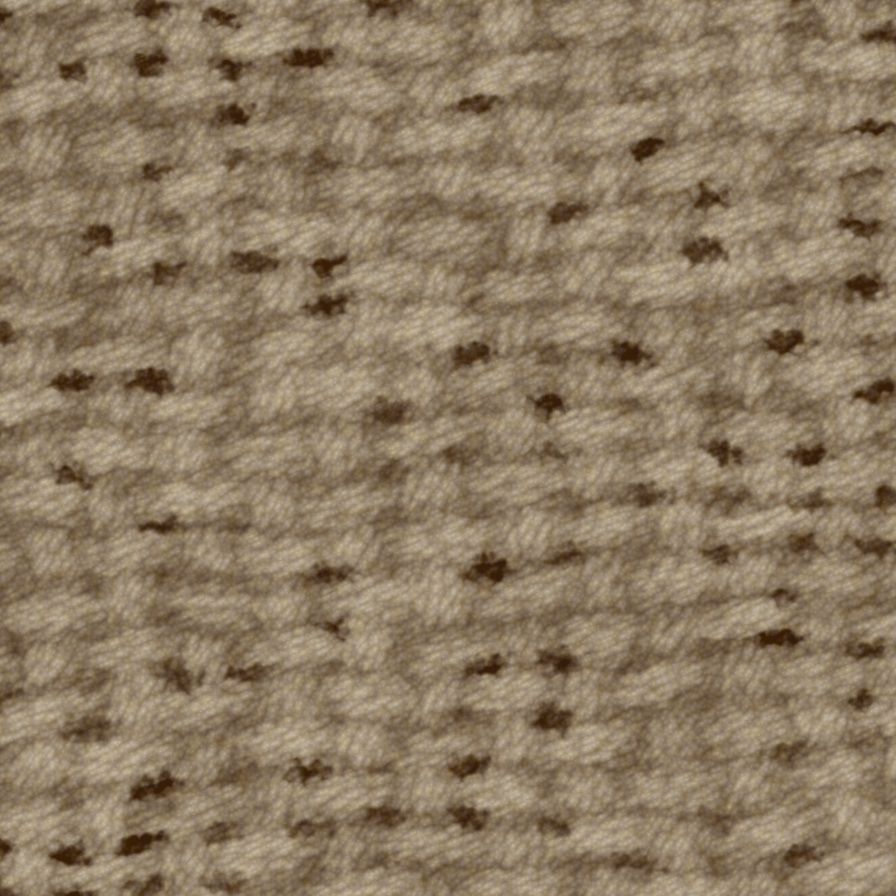
Write a Shadertoy shader that draws this texture.

```glsl
// Coarse plain-weave burlap: slightly tilted tan yarns with twisted fibres and dark irregular gaps.

const vec2 THREADS = vec2(11.3, 17.5);   // warp columns, weft rows
const float ROW_SLOPE = 0.05;
const vec3 SHADOW_BROWN = vec3(0.33, 0.24, 0.15);
const vec3 PALE_FLAX = vec3(0.71, 0.65, 0.55);

vec2 hash2(vec2 p) {
    vec3 q = fract(vec3(p.xyx) * vec3(0.1031, 0.1030, 0.0973));
    q += dot(q, q.yzx + 33.33);
    return fract((q.xx + q.yz) * q.zy);
}

// Distance to the nearest scattered point
float cellular(vec2 p) {
    vec2 cell = floor(p);
    float nearest = 4.0;
    for (int y = -1; y <= 1; y++)
    for (int x = -1; x <= 1; x++) {
        vec2 id = cell + vec2(x, y);
        vec2 d = id + hash2(id + 71.0) - p;
        nearest = min(nearest, dot(d, d));
    }
    return sqrt(nearest);
}

// Layered sines bend the yarns away from a strict grid
vec2 bend(vec2 p) {
    return vec2(0.16 * sin(p.y * 0.8 + 1.3 * sin(p.x * 0.45)),
                0.13 * sin(p.x * 0.9 + p.y * 0.6) + 0.09 * sin(p.x * 2.3 - p.y * 1.1));
}

// Fibre streaks stretched along the given angle, centred on zero
float fibres(vec2 uv, float angle, vec2 density) {
    vec2 along = vec2(cos(angle), sin(angle));
    vec2 q = vec2(dot(uv, along), dot(uv, vec2(-along.y, along.x)));
    return 0.46 - cellular(q * density + 20.0);
}

// Visible yarn segments: x = height, y = share of weft, z = random tone
vec3 yarns(vec2 p) {
    const float SHARPNESS = 9.0;
    vec2 cell = floor(p);
    vec3 sum = vec3(0.0);
    for (int y = -1; y <= 1; y++)
    for (int x = -1; x <= 1; x++) {
        vec2 id = cell + vec2(x, y);
        vec2 rnd = hash2(id + 11.0);
        float weft = mod(id.x + id.y, 2.0);
        vec2 radius = mix(vec2(0.56, 0.74), vec2(0.88, 0.58), weft);
        radius *= 0.9 + 0.25 * hash2(id + 37.0);
        vec2 d = p - id - 0.5 - (rnd - 0.5) * 0.26;
        d.y -= 0.10 * d.x * weft;
        d /= radius;
        float height = max(1.0 - dot(d, d), 0.0) - 0.12 * (1.0 - weft);
        sum += exp(SHARPNESS * height) * vec3(1.0, weft, rnd.y);
    }
    return vec3(log(sum.x) / SHARPNESS - 0.1, sum.yz / sum.x);
}

// Openings at the thread crossings, each with its own size and depth
float gaps(vec2 p) {
    vec2 corner = floor(p + 0.5);
    float depth = 0.0;
    for (int y = -1; y <= 1; y++)
    for (int x = -1; x <= 1; x++) {
        vec2 id = corner + vec2(x, y);
        vec2 rnd = hash2(id + 53.0);
        vec2 d = p - id - (rnd - 0.5) * 0.2;
        d /= vec2(0.26, 0.20) * (0.75 + 0.5 * rnd.yx);
        float strength = smoothstep(0.3, 1.0, hash2(id + 97.0).x);
        depth = max(depth, strength * exp(-dot(d, d) * dot(d, d)));
    }
    return depth;
}

void mainImage(out vec4 fragColor, in vec2 fragCoord) {
    vec2 uv = fragCoord / iResolution.y;

    // Tilted weave, roughened by fuzz along the yarn edges
    vec2 p = vec2(uv.x, uv.y - ROW_SLOPE * uv.x) * THREADS;
    p += bend(p);
    float fuzz = cellular(uv * 70.0);
    p += (vec2(fuzz, cellular(uv * 62.0 + 9.0)) - 0.46) * vec2(0.22, 0.26);

    vec3 yarn = yarns(p);
    float height = clamp(yarn.x, 0.0, 1.0);

    // Twisted strands follow the yarn that lies on top
    float weftFibres = fibres(uv, 0.42, vec2(38.0, 115.0));
    float warpFibres = fibres(uv, 1.0, vec2(45.0, 105.0));
    float strands = mix(warpFibres, weftFibres, yarn.y);

    // Fine grain, small glints and broad wear
    float speck = cellular(uv * 165.0);
    float glint = smoothstep(0.16, 0.0, speck) * height;
    float wear = sin(uv.x * 9.0 + 2.0 * sin(uv.y * 7.0)) * sin(uv.y * 11.0 + uv.x * 4.0);

    float tone = mix(0.34, 0.82, smoothstep(0.0, 0.95, height));
    tone += 0.55 * strands + 0.22 * (0.46 - speck) + 0.15 * glint;
    tone += 0.16 * (yarn.z - 0.5) + 0.04 * wear;
    tone -= 0.72 * gaps(p);

    vec3 color = mix(SHADOW_BROWN, PALE_FLAX, clamp(tone, -0.3, 1.15));
    color += vec3(0.01, 0.004, -0.025) * (fuzz - 0.46) * 2.0;
    fragColor = vec4(color, 1.0);
}
```
